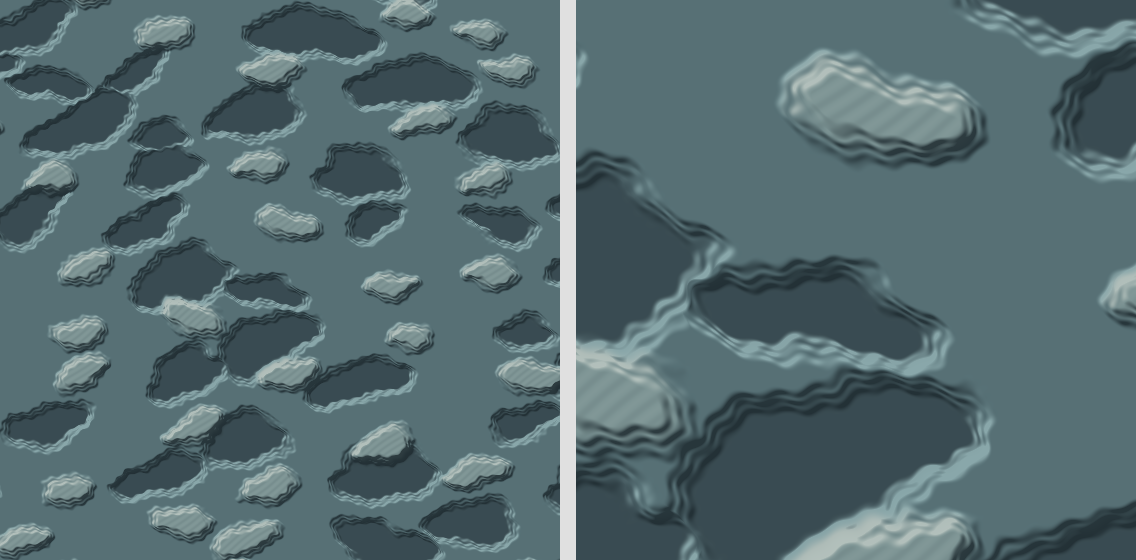
Left: the whole. Right: its middle third, enlarged.
Write a Shadertoy shader that draws this texture.

```glsl
const vec3 FLAT = vec3(0.34, 0.44, 0.46);
const vec3 FLOOR = vec3(0.225, 0.295, 0.32);
const vec3 SHADOW = vec3(0.12, 0.17, 0.19);
const vec3 RIM = vec3(0.56, 0.68, 0.69);
const vec3 STONE = vec3(0.49, 0.58, 0.58);
const vec3 GLINT = vec3(0.72, 0.77, 0.75);
const vec2 GRID = vec2(5.0, 11.0);
const vec2 LIGHT = vec2(-0.6, 0.8);

float hash(vec2 p, float seed) {
    vec3 q = fract(vec3(p.xyx + seed * 7.31) * vec3(0.1031, 0.1030, 0.0973));
    q += dot(q, q.yzx + 33.33);
    return fract((q.x + q.y) * q.z);
}

// Layered sines that roughen the outlines
vec2 wobble(vec2 p) {
    return 0.0035 * sin(p.yx * vec2(95.0, 71.0) + 2.0 * sin(p * 43.0))
         + 0.0015 * sin(p.yx * vec2(310.0, 270.0) + p * 120.0);
}

// Approximate signed distance to a lumpy, tilted ellipse
float blobDistance(vec2 p, vec2 radii, float tilt, float phase, float lump) {
    float c = cos(tilt), s = sin(tilt);
    vec2 q = vec2(c * p.x + s * p.y, c * p.y - s * p.x);
    float a = atan(q.y / radii.y, q.x / radii.x);
    radii *= 1.0 + lump * (sin(2.0 * a + phase) + 0.8 * sin(3.0 * a - 2.0 * phase));
    float k = length(q / radii);
    return k * (k - 1.0) / max(length(q / (radii * radii)), 0.001);
}

// Stepped slope between ground and floor or top
float terrace(float h, float steps) {
    float t = h * steps;
    return (floor(t) + smoothstep(0.15, 0.85, fract(t))) / steps;
}

// x: stone height, y: pit depth, both from 0 to 1
vec2 relief(vec2 p) {
    p += wobble(p);
    vec2 home = floor(p * GRID);
    vec2 result = vec2(0.0);
    for (int j = -1; j <= 1; j++) {
        for (int i = -1; i <= 1; i++) {
            vec2 cell = home + vec2(i, j);
            vec2 jitter = vec2(hash(cell, 1.0), hash(cell, 2.0)) - 0.5;
            vec2 q = p - (cell + 0.5 + jitter * vec2(0.65, 0.55)) / GRID;
            float size = mix(0.65, 1.3, hash(cell, 3.0));
            float tilt = mix(-0.2, 0.5, hash(cell, 4.0));
            float phase = 6.283 * hash(cell, 5.0);
            float swapped = step(0.82, hash(cell, 6.0));
            if (mod(cell.x + cell.y + swapped, 2.0) < 0.5) {
                float d = blobDistance(q, vec2(0.083, 0.041) * size, tilt, phase, 0.14);
                result.y = max(result.y, 1.0 - smoothstep(-0.016, 0.008, d));
            } else {
                size = mix(0.85, 1.15, hash(cell, 3.0));
                float d = blobDistance(q, vec2(0.054, 0.028) * size, tilt, phase, 0.08);
                result.x = max(result.x, 1.0 - smoothstep(-0.019, 0.007, d));
            }
        }
    }
    return result;
}

float surface(vec2 p) {
    vec2 r = relief(p);
    return terrace(r.x, 3.0) - terrace(r.y, 3.0) * (1.0 - r.x);
}

void mainImage(out vec4 fragColor, in vec2 fragCoord) {
    vec2 p = fragCoord / iResolution.y;
    vec2 r = relief(p);

    // Slope facing the light at the upper left
    vec2 e = LIGHT * 0.0022;
    float slope = surface(p - e) - surface(p + e);

    // Fine diagonal hatching, visible only on slopes
    float hatch = sin(dot(p, LIGHT) * 600.0 + 1.5 * sin(p.x * 37.0 + p.y * 23.0));
    float edge = max(r.x * (1.0 - 0.6 * r.x), r.y * (1.0 - r.y) * 2.0);
    slope = slope * (2.7 + 0.8 * hatch) + 0.16 * hatch * edge;

    // Ground, pit floors and stone tops
    vec3 color = mix(FLAT, FLOOR, smoothstep(0.25, 1.0, r.y));
    color = mix(color, STONE, smoothstep(0.1, 0.9, r.x));

    // Lit and shaded flanks
    vec3 lit = mix(RIM, GLINT, smoothstep(0.0, 0.5, r.x));
    color = mix(color, lit, clamp(slope, 0.0, 0.9));
    color = mix(color, SHADOW, clamp(-slope, 0.0, 0.85));
    fragColor = vec4(color, 1.0);
}
```
